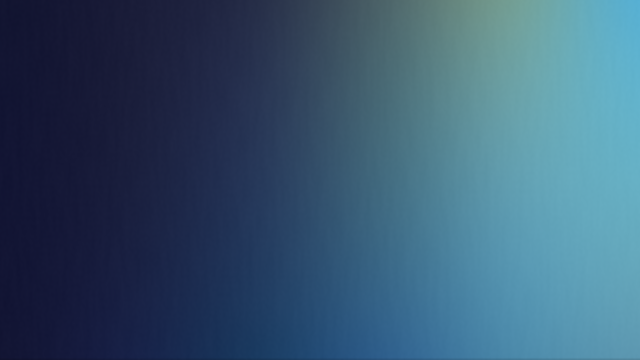
Write a WebGL 2 fragment shader that draws this background.

```glsl
#version 300 es
precision highp float;
// Soft dusk-to-cyan gradient: navy left, sage glow above, sky blue right.

#define STOPS 6                       // colour stops across the canvas
#define STREAK_SCALE vec2(64.0, 9.0)  // upright streak cells per canvas height
#define STREAK_AMOUNT 0.008           // streak strength
#define GRAIN_SCALE vec2(110.0, 80.0) // grain cells per canvas height
#define GRAIN_AMOUNT 0.006            // grain strength
#define EDGE_WIDTH 0.008              // height of the dim lower rim
#define EDGE_SHADE 0.12               // darkness of the dim lower rim

uniform vec2 u_resolution;
out vec4 fragColor;

// Evenly spaced colours from left to right
const vec3 UPPER[STOPS] = vec3[STOPS](
  vec3(0.07, 0.08, 0.19), vec3(0.10, 0.11, 0.22), vec3(0.15, 0.18, 0.28),
  vec3(0.30, 0.39, 0.41), vec3(0.45, 0.62, 0.58), vec3(0.34, 0.69, 0.83));
const vec3 MIDDLE[STOPS] = vec3[STOPS](
  vec3(0.07, 0.08, 0.20), vec3(0.10, 0.12, 0.24), vec3(0.15, 0.22, 0.35),
  vec3(0.26, 0.42, 0.50), vec3(0.38, 0.62, 0.69), vec3(0.40, 0.69, 0.77));
const vec3 LOWER[STOPS] = vec3[STOPS](
  vec3(0.07, 0.08, 0.20), vec3(0.09, 0.13, 0.28), vec3(0.10, 0.23, 0.38),
  vec3(0.18, 0.37, 0.55), vec3(0.29, 0.53, 0.66), vec3(0.36, 0.59, 0.69));

// Catmull-Rom curve through the stops
vec3 ramp(vec3 stops[STOPS], float x) {
  float s = clamp(x, 0.0, 1.0) * float(STOPS - 1);
  int i = min(int(s), STOPS - 2);
  float t = s - float(i);
  vec3 a = stops[max(i - 1, 0)];
  vec3 b = stops[i];
  vec3 c = stops[i + 1];
  vec3 d = stops[min(i + 2, STOPS - 1)];
  return b + 0.5 * t * (c - a + t * (2.0 * a - 5.0 * b + 4.0 * c - d
       + t * (3.0 * (b - c) + d - a)));
}

// Pseudo-random unit gradient for a lattice cell
vec2 cellGradient(vec2 cell) {
  float angle = 6.2832 * fract(sin(dot(cell, vec2(127.1, 311.7))) * 43758.5);
  return vec2(cos(angle), sin(angle));
}

float gradientNoise(vec2 p) {
  vec2 i = floor(p);
  vec2 f = p - i;
  vec2 u = f * f * f * (f * (f * 6.0 - 15.0) + 10.0);
  vec2 e = vec2(1.0, 0.0);
  float low = mix(dot(cellGradient(i), f),
                  dot(cellGradient(i + e.xy), f - e.xy), u.x);
  float high = mix(dot(cellGradient(i + e.yx), f - e.yx),
                   dot(cellGradient(i + e.xx), f - e.xx), u.x);
  return mix(low, high, u.y);
}

void main() {
  vec2 uv = gl_FragCoord.xy / u_resolution;
  float y = uv.y;

  // Quadratic blend through the three colour rows
  vec3 color = ramp(LOWER, uv.x) * (2.0 * (y - 0.5) * (y - 1.0))
             + ramp(MIDDLE, uv.x) * (4.0 * y * (1.0 - y))
             + ramp(UPPER, uv.x) * (2.0 * y * (y - 0.5));

  // Dim lower rim
  color *= 1.0 - EDGE_SHADE * (1.0 - smoothstep(0.0, EDGE_WIDTH, y));

  // Faint upright streaks and fine grain
  vec2 p = gl_FragCoord.xy / u_resolution.y;
  color += STREAK_AMOUNT * gradientNoise(p * STREAK_SCALE)
         + GRAIN_AMOUNT * gradientNoise(p * GRAIN_SCALE);

  fragColor = vec4(clamp(color, 0.0, 1.0), 1.0);
}
```
